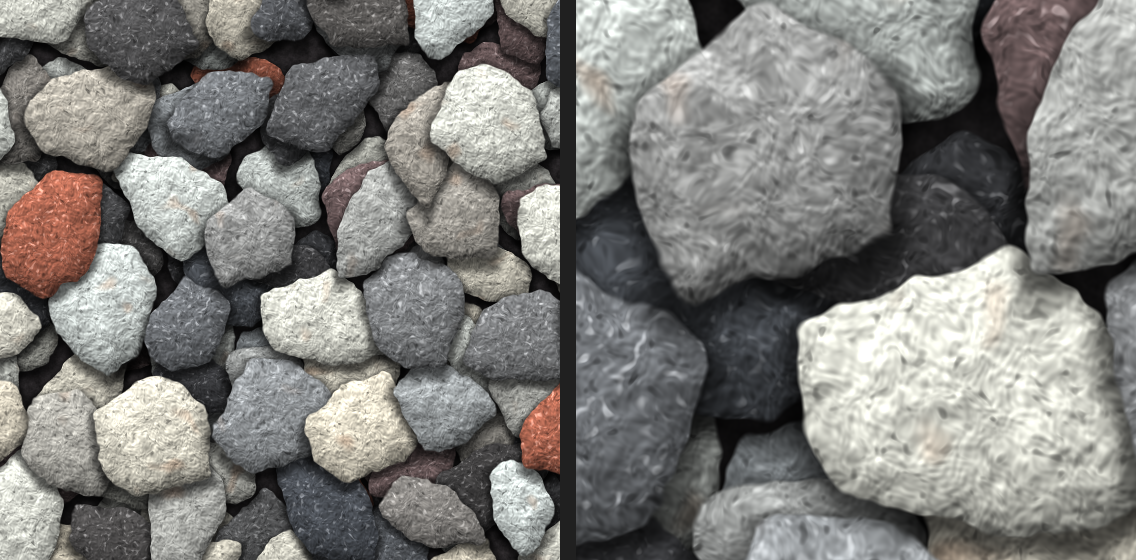
Left: the whole. Right: its middle third, enlarged.
Write a Shadertoy shader that draws this texture.

```glsl
// Heap of mixed grey, cream, slate and brick-red gravel stones, lit from above.

vec3 hash3(vec2 p) {
    vec3 q = fract(p.xyx * vec3(.1031, .1030, .0973));
    q += dot(q, q.yxz + 33.33);
    return fract((q.xxy + q.yzz) * q.zyx);
}

float cornerSlope(vec2 cell, vec2 offset) {
    return dot(hash3(cell + 211.).xy * 2. - 1., offset);
}

float gradientNoise(vec2 p) {
    vec2 i = floor(p), f = fract(p), e = vec2(1, 0);
    vec2 u = f * f * f * (f * (f * 6. - 15.) + 10.);
    return 1.4 * mix(
        mix(cornerSlope(i, f), cornerSlope(i + e, f - e), u.x),
        mix(cornerSlope(i + e.yx, f - e.yx), cornerSlope(i + 1., f - 1.), u.x), u.y);
}

float fbm(vec2 p) {
    float sum = 0., amp = .5;
    for (int i = 0; i < 4; i++) {
        sum += amp * gradientNoise(p);
        p = mat2(1.6, 1.2, -1.2, 1.6) * p + 7.3;
        amp *= .74;
    }
    return sum;
}

// Rounded random polygon: xy = outward direction, z = signed distance
vec3 stoneShape(vec2 p, float radius, vec2 seed) {
    float total = 0.;
    vec2 outward = vec2(0);
    for (int i = 0; i < 7; i++) {
        vec3 r = hash3(seed + float(i) * 5.7);
        float angle = 6.2832 * (float(i) + .8 * r.x) / 7.;
        vec2 side = vec2(cos(angle), sin(angle));
        float weight = exp(30. * (dot(p, side) - radius * mix(.82, 1.12, r.y)));
        total += weight;
        outward += weight * side;
    }
    return vec3(outward / total, log(total) / 30.);
}

vec3 mineralColor(float lightness, float warmth, float kind, bool brick) {
    vec3 c = mix(vec3(.25, .255, .27), vec3(.54, .545, .55), smoothstep(.1, .45, lightness));
    c = mix(c, vec3(.84, .84, .80), smoothstep(.4, .75, lightness));
    c *= mix(vec3(.96, 1., 1.04), vec3(1.04, 1., .95), warmth);
    if (kind < .07) c = vec3(.50, .42, .42);
    return brick ? vec3(.66, .39, .31) : c;
}

vec3 stoneSurface(vec2 q, vec2 local, vec2 outward, float d, vec3 mineral, vec2 seed) {
    vec2 grainPos = q * 5.5 + seed * 3.1;
    float grain = fbm(grainPos);
    float relief = grain - fbm(grainPos + vec2(-.04, .10));
    float flecks = gradientNoise(q * 27. + seed) + .5 * gradientNoise(q * 13. - seed);
    float stain = gradientNoise(q * 4. - seed);
    float pale = smoothstep(.4, .75, mineral.g);

    // Mottling, pits, pale crystals and rusty stains
    vec3 c = mineral * (1. + .27 * grain);
    c *= 1. - .32 * smoothstep(.25, .8, -flecks);
    c += mix(.24, .05, pale) * smoothstep(.15, .75, flecks);
    c = mix(c, vec3(.72, .56, .45), .4 * pale * smoothstep(.35, .75, stain));

    // Bevelled rim and gently domed top
    vec3 normal = normalize(vec3(outward * exp(d * 9.) + local * .3, 1.));
    float diffuse = max(dot(normal, normalize(vec3(-.2, .6, .75))), 0.);
    return c * (.4 + .78 * diffuse + .6 * relief);
}

void mainImage(out vec4 fragColor, in vec2 fragCoord) {
    vec2 uv = fragCoord / iResolution.y;
    vec2 roughness = vec2(gradientNoise(uv * 24.), gradientNoise(uv * 24. + 40.)) * .008
                   + vec2(gradientNoise(uv * 70.), gradientNoise(uv * 70. + 90.)) * .003;
    vec3 color = vec3(.14, .13, .135) * (1. + .8 * fbm(uv * 40.));

    // Stones in three layers, painted from the deepest upwards
    for (int layer = 0; layer < 3; layer++) {
        float level = float(layer);
        vec2 q = (uv + roughness) * (6.6 - .6 * level) + level * vec2(.37, .61);
        for (int k = 0; k < 9; k++) {
            vec2 id = floor(q) + vec2(k % 3 - 1, k / 3 - 1);
            vec2 seed = id + 37. * (level + 1.);
            vec3 place = hash3(seed), look = hash3(seed + 113.), form = hash3(seed + 71.);

            // Staggered, jittered centre and a random turn and stretch
            vec2 center = id + .5 + (place.xy - .5) * .5;
            center.x += .4 * mod(id.y, 2.) - .2;
            float angle = 6.2832 * place.z;
            mat2 turn = mat2(cos(angle), sin(angle), -sin(angle), cos(angle));
            vec2 stretch = vec2(.9, mix(1., 1.5, form.x));
            vec3 shape = stoneShape(turn * (q - center) * stretch, mix(.39, .57, form.y), seed);
            vec2 outward = normalize(shape.xy * stretch + 1e-5) * turn * length(shape.xy);
            float d = shape.z;

            // Contact shadow, longer below the stone
            color *= mix(.36, 1., smoothstep(-.03, .11, d + .05 * outward.y));
            if (d < .02) {
                bool brick = mod(id.x * 7. + id.y * 3. + level * 5., 29.) < .5;
                float lightness = look.x + .1 + .08 * (level - 1.);
                vec3 mineral = mineralColor(lightness, look.y, look.z, brick);
                vec3 surface = stoneSurface(q, q - center, outward, d, mineral, seed);
                surface *= mix(.72, 1., level / 2.);
                color = mix(color, surface, smoothstep(.009, -.009, d));
            }
        }
    }
    fragColor = vec4(clamp(color, 0., 1.), 1.);
}
```
